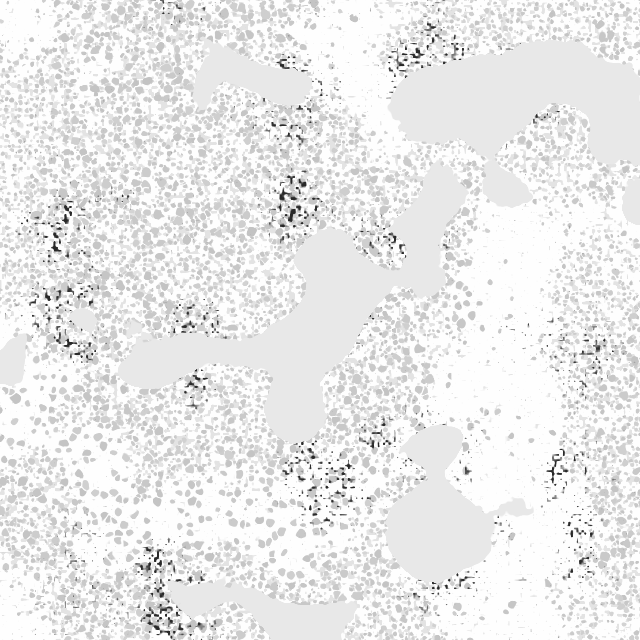
Give the GLSL for this texture, as a WebGL 1 fragment shader.

```glsl
precision highp float;
uniform vec2 u_resolution;

#define PAPER 0.995
#define PATCH_GREY 0.908
#define STONE_GREY 0.765
#define INK_GREY 0.16
#define PATCH_LEVEL 0.665
#define LARGE_STONES 62.0
#define SMALL_STONES 108.0
#define CLUSTERS 5.2
#define GRAINS 235.0

float hash(vec2 p) {
  return fract(sin(dot(p, vec2(127.1, 311.7))) * 43758.5453);
}

vec2 hash2(vec2 p) {
  return vec2(hash(p), hash(p + 57.3));
}

float noise(vec2 p) {
  vec2 cell = floor(p);
  vec2 f = fract(p);
  f = f * f * (3.0 - 2.0 * f);
  float low = mix(hash(cell), hash(cell + vec2(1.0, 0.0)), f.x);
  float high = mix(hash(cell + vec2(0.0, 1.0)), hash(cell + 1.0), f.x);
  return mix(low, high, f.y);
}

// Two rotated octaves keep outlines broad and irregular
float softNoise(vec2 p) {
  mat2 turn = mat2(0.8, 0.6, -0.6, 0.8);
  return 0.65 * noise(p) + 0.35 * noise(turn * p * 2.2 + 19.0);
}

// Share of ground covered by gravel
float gravelZone(vec2 uv) {
  float n = softNoise(uv * 5.0 + 31.0) + 0.25 * (noise(uv * 22.0) - 0.5);
  return smoothstep(0.33, 0.56, n);
}

// Rounded Voronoi stones: x is coverage, y is a random shade
vec2 stones(vec2 uv, float scale, float share) {
  vec2 p = uv * scale;
  p += 0.3 * vec2(noise(p * 1.9), noise(p * 1.9 + 41.0));
  vec2 base = floor(p);
  vec2 owner = base;
  float nearest = 9.0;
  float second = 9.0;
  for (int j = -1; j <= 1; j++) {
    for (int i = -1; i <= 1; i++) {
      vec2 cell = base + vec2(float(i), float(j));
      float d = length(cell + 0.1 + 0.8 * hash2(cell) - p);
      if (d < nearest) {
        second = nearest;
        nearest = d;
        owner = cell;
      } else {
        second = min(second, d);
      }
    }
  }
  float size = hash(owner + 7.7);
  float radius = 0.2 + 0.27 * size;
  float inside = min(0.5 * (second - nearest) - 0.06, radius - nearest);
  float edge = 0.6 * scale / u_resolution.y;
  float present = step(hash(owner + 3.1), share * gravelZone((owner + 0.5) / scale));
  return vec2(present * smoothstep(-edge, edge, inside), hash(owner + 11.9));
}

// Loose, jittered clouds of dark grains
float clusterDensity(vec2 uv) {
  vec2 p = uv * CLUSTERS;
  p += 0.5 * (vec2(noise(p * 3.0), noise(p * 3.0 + 23.0)) - 0.5);
  vec2 base = floor(p);
  float density = 0.0;
  for (int j = -1; j <= 1; j++) {
    for (int i = -1; i <= 1; i++) {
      vec2 cell = base + vec2(float(i), float(j));
      vec2 centre = cell + 0.25 + 0.5 * hash2(cell + 5.0);
      float strength = smoothstep(0.15, 0.75, hash(cell + 13.0));
      float cloud = 1.0 - smoothstep(0.08, 0.55, length(p - centre));
      density = max(density, strength * cloud);
    }
  }
  return density * (0.35 + 0.9 * softNoise(uv * 45.0));
}

void main() {
  vec2 uv = gl_FragCoord.xy / u_resolution.y;
  float pixel = 1.0 / u_resolution.y;
  float grey = PAPER;

  // Pale dust, dense in the gravel and sparse on bare paper
  float dustLevel = mix(0.86, 0.58, gravelZone(uv));
  float dust = smoothstep(dustLevel, dustLevel + 0.14, noise(uv * 205.0 + 9.0));
  grey = mix(grey, 0.89, dust);

  // Small stones below large ones
  vec2 small = stones(uv, SMALL_STONES, 0.62);
  grey = mix(grey, STONE_GREY + 0.07 * small.y, small.x);
  vec2 large = stones(uv + 3.0, LARGE_STONES, 0.5);
  grey = mix(grey, STONE_GREY + 0.05 * large.y, large.x);

  // Dark grains
  float grainLevel = mix(0.9, 0.45, clamp(clusterDensity(uv), 0.0, 1.0));
  float grain = noise(uv * GRAINS + 71.0);
  float ink = smoothstep(grainLevel, grainLevel + 0.3, grain);
  grey = mix(grey, INK_GREY, ink);

  // Flat patches with slightly ragged rims
  vec2 bend = vec2(noise(uv * 9.0 + 4.0), noise(uv * 9.0 + 63.0)) - 0.5;
  float field = softNoise((uv + 0.05 * bend) * vec2(6.0, 7.0) + 12.0);
  field += 0.02 * (noise(uv * 120.0) - 0.5);
  float rim = 1.5 * pixel;
  grey = mix(grey, PATCH_GREY, smoothstep(-rim, rim, field - PATCH_LEVEL));

  gl_FragColor = vec4(vec3(grey), 1.0);
}
```
